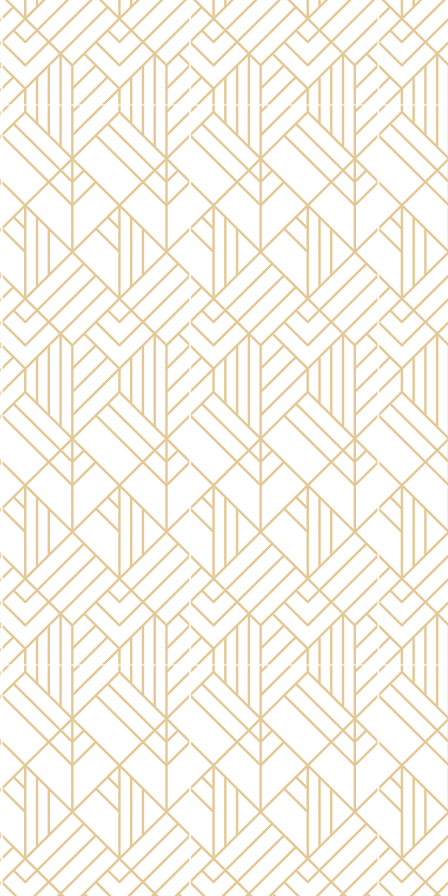
A WebGL 2 fragment shader for this pattern:

```glsl
#version 300 es
precision highp float;
// Gold line lattice on white: diamonds, chevrons and hatched facets.
// One repeat is 2 x 6 units; each line is a segment distance wrapped to
// that repeat, and faint seams mark every block of 2 x 2 repeats.

#define UNITS_ACROSS 9.517
#define UNITS_DOWN 19.2
#define ORIGIN vec2(1.537, 3.40)
#define PERIOD vec2(2.0, 6.0)
#define HALF_LINE 0.0255
#define SEAM_OFFSET vec2(2.5, -1.15)
#define SEAM_HALF 0.022
#define SEAM_FADE vec2(0.8, 0.55)
#define GOLD vec3(0.89, 0.78, 0.58)
#define PAPER vec3(1.0)

uniform vec2 u_resolution;
out vec4 fragColor;

// Distance to segment a-b, repeated over the lattice
float line(vec2 p, vec2 a, vec2 b) {
  vec2 h = 0.5 * (b - a);
  vec2 q = p - 0.5 * (a + b);
  q -= PERIOD * floor(q / PERIOD + 0.5);
  return length(q - h * clamp(dot(q, h) / dot(h, h), -1.0, 1.0));
}

// Outlines of the large facets
float outlines(vec2 p) {
  float d = line(p, vec2(0.0, -2.0), vec2(0.0, 2.0));
  d = min(d, line(p, vec2(1.0, -1.5), vec2(1.0, -1.0)));
  d = min(d, line(p, vec2(1.0, 1.0), vec2(1.0, 3.0)));
  for (float s = -1.0; s < 2.0; s += 2.0) {
    d = min(d, line(p, vec2(0.0), vec2(s, -1.0)));
    d = min(d, line(p, vec2(0.0), vec2(s, 1.0)));
    d = min(d, line(p, vec2(0.0, 2.0), vec2(s, 1.0)));
    d = min(d, line(p, vec2(0.0, 2.0), vec2(s, 3.0)));
    d = min(d, line(p, vec2(0.0, -2.0), vec2(s, -3.0)));
  }
  return d;
}

// Quarter-spaced stripes inside the facets
float stripes(vec2 p) {
  float d = 9.0;
  for (int i = 1; i <= 3; i++) {
    float t = float(i) * 0.25;
    bool inner = i < 3; // some facets leave their last band wide
    for (float s = -1.0; s < 2.0; s += 2.0) {
      // Nested corners, then chevrons
      d = min(d, line(p, vec2(1.0, 2.0 * t - 3.0), vec2(1.0 + s * t, t - 3.0)));
      if (inner) d = min(d, line(p, vec2(0.0, 2.0 * t), vec2(s * t, t)));
    }
    // Upper rising and upright stripes, then the rising diamond
    d = min(d, line(p, vec2(0.0, 2.0 * t - 2.0), vec2(t + 0.25, t - 2.25)));
    d = min(d, line(p, vec2(1.0 + t, -1.5 - t), vec2(1.0 + t, t - 1.0)));
    d = min(d, line(p, vec2(t - 1.0, 3.0 + t), vec2(t, 2.0 + t)));
    if (inner) {
      // Falling diamond, then the two lower triangles
      d = min(d, line(p, vec2(1.0 - t, t - 1.0), vec2(2.0 - t, t)));
      d = min(d, line(p, vec2(1.0 - t, 1.0 + t), vec2(1.0, 1.0 + 2.0 * t)));
      d = min(d, line(p, vec2(1.0 + t, 1.0 + t), vec2(1.0 + t, 3.0 - t)));
    }
  }
  return d;
}

void main() {
  // Lattice coordinates, y pointing down
  vec2 uv = gl_FragCoord.xy / u_resolution;
  vec2 p = vec2(uv.x, 1.0 - uv.y) * vec2(UNITS_ACROSS, UNITS_DOWN) - ORIGIN;
  float pixel = UNITS_ACROSS / u_resolution.x;

  float d = min(outlines(p), stripes(p));
  float ink = clamp((HALF_LINE - d) / pixel + 0.5, 0.0, 1.0);

  // Pale seams between printed blocks
  vec2 block = 2.0 * PERIOD;
  vec2 q = p - SEAM_OFFSET;
  vec2 gap = abs(q - block * floor(q / block + 0.5));
  vec2 seam = SEAM_FADE * clamp((SEAM_HALF - gap) / pixel + 0.5, 0.0, 1.0);
  ink *= (1.0 - seam.x) * (1.0 - seam.y);

  fragColor = vec4(mix(PAPER, GOLD, ink), 1.0);
}
```
